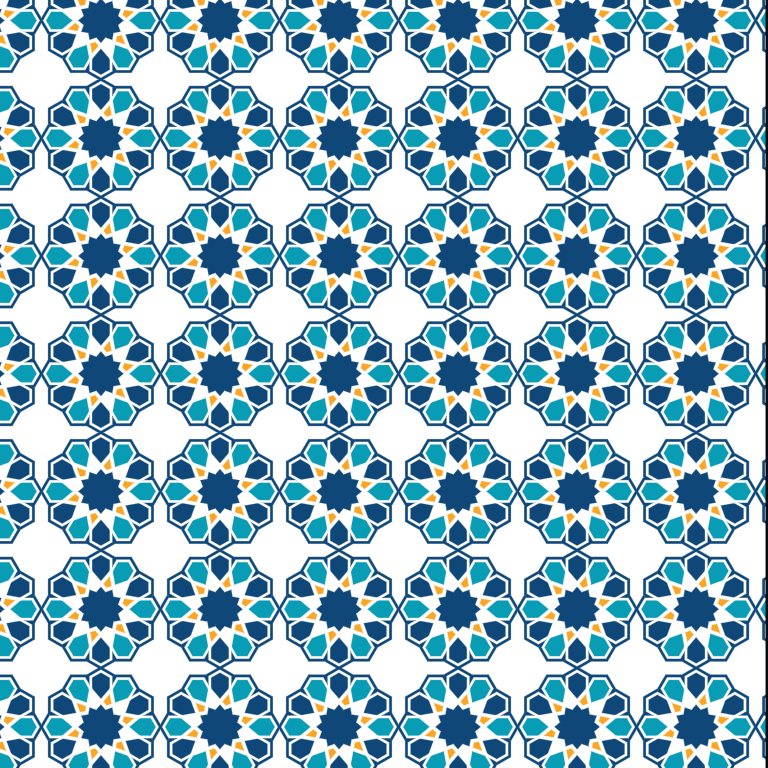
A WebGL 2 fragment shader for this pattern:

```glsl
#version 300 es
precision highp float;
// Square lattice of twelve-petal strapwork rosettes, touching at their tips.
// Each cell is folded into half of one 30 degree petal sector, where a few
// straight lines bound the outline, the petals, the kites and the core star.

uniform vec2 u_resolution;
out vec4 outColor;

const float SECTOR = 0.5235988;                 // angle of one petal
const vec2 PERIOD = vec2(0.1550, 0.1533);       // lattice step on the canvas
const vec2 ANCHOR = vec2(0.4414, 0.6667);       // centre of one rosette

const vec3 WHITE = vec3(1.0);
const vec3 NAVY = vec3(0.06, 0.28, 0.47);
const vec3 TEAL = vec3(0.03, 0.61, 0.71);
const vec3 ORANGE = vec3(0.98, 0.65, 0.14);
const vec3 EDGE_INK = vec3(0.03, 0.04, 0.06);

// Coverage of the region where the distance is negative.
float fill(float dist, float soft) {
    return 1.0 - smoothstep(-soft, soft, dist);
}

// Signed distance to a line through point, with the given slope angle.
float lineDist(vec2 p, vec2 point, float slope) {
    return dot(p - point, vec2(-sin(slope), cos(slope)));
}

// Fold the plane into the upper half of the petal sector on the x axis.
vec2 foldSector(float radius, float angle) {
    float a = abs(angle - SECTOR * floor(angle / SECTOR + 0.5));
    return radius * vec2(cos(a), sin(a));
}

// Outer silhouette: sloped petal tip and straight petal side.
float silhouetteDist(vec2 p, float tipRadius, float halfWidth) {
    float tip = dot(p - vec2(tipRadius, 0.0), vec2(cos(SECTOR), sin(SECTOR)));
    return max(tip, p.y - halfWidth);
}

vec3 rosette(vec2 cell, float soft) {
    const float outlineHalf = 0.0115;
    const float strapHalf = 0.016;
    const float petalInset = 0.034;
    const float crossSlope = 0.705;
    const vec2 crossing = vec2(0.215, 0.0);     // star point meets petal

    float angle = atan(cell.y, cell.x);
    vec2 p = foldSector(length(cell), angle);

    // Boundary lines
    float silhouette = silhouetteDist(p, 0.5, 0.108);
    float gap = lineDist(p, vec2(0.0), 0.5 * SECTOR);
    float outward = lineDist(p, crossing, crossSlope);
    float inward = lineDist(p, crossing, -crossSlope);

    // Cells between the white straps
    float petal = max(silhouette + petalInset,
                      max(outward, gap) + strapHalf);
    float star = inward + strapHalf;
    float kite = strapHalf - min(outward, inward);

    // Alternating colours around the rosette
    float petalIndex = mod(floor(angle / SECTOR + 0.5), 2.0);
    float kiteIndex = mod(floor(angle / SECTOR), 2.0);
    vec3 petalColor = mix(TEAL, NAVY, petalIndex);
    vec3 kiteColor = mix(ORANGE, WHITE, kiteIndex);

    // The kite region is closed on its outer side by the sector fold.
    vec3 color = mix(WHITE, kiteColor, fill(kite, soft));
    color = mix(color, petalColor, fill(petal, soft));
    color = mix(color, NAVY, fill(star, soft));

    // Beyond the kites only straps and ground remain
    float outside = smoothstep(-soft, soft, silhouette);
    color = mix(color, WHITE, outside);
    return mix(color, NAVY, fill(abs(silhouette) - outlineHalf, soft));
}

void main() {
    vec2 uv = gl_FragCoord.xy / u_resolution;
    vec2 cell = fract((uv - ANCHOR) / PERIOD + 0.5) - 0.5;
    float pixel = 1.0 / min(u_resolution.x, u_resolution.y);
    vec3 color = rosette(cell, 0.8 * pixel / PERIOD.y);

    // Thin dark rule along the right border
    color = mix(color, EDGE_INK, fill(0.9968 - uv.x, 0.8 * pixel));
    outColor = vec4(color, 1.0);
}
```
